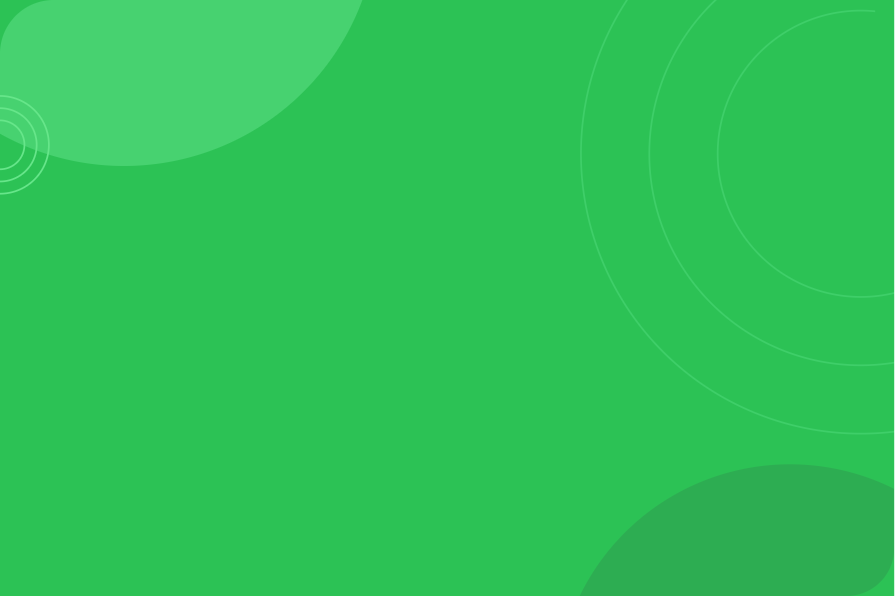
A Shadertoy shader for this background:

```glsl
const vec3 GREEN = vec3(0.173, 0.760, 0.335);
const vec3 LIGHT_GREEN = vec3(0.278, 0.825, 0.438);
const vec3 DARK_GREEN = vec3(0.178, 0.680, 0.320);
const vec3 FAINT_LINE = vec3(0.245, 0.810, 0.410);
const vec3 BRIGHT_LINE = vec3(0.400, 0.900, 0.540);
const vec3 EDGE_WHITE = vec3(1.0);
const float EDGE_WIDTH = 0.003;
const float LINE_WIDTH = 0.0029;

// Antialiased coverage of a signed distance
float coverage(float dist, float pixel) {
    return clamp(0.5 - dist / pixel, 0.0, 1.0);
}

float circleDistance(vec2 p, vec2 center, float radius) {
    return length(p - center) - radius;
}

float roundedBoxDistance(vec2 p, vec2 halfSize, float radius) {
    vec2 q = abs(p - halfSize) - halfSize + radius;
    return length(max(q, 0.0)) + min(max(q.x, q.y), 0.0) - radius;
}

// Circle clipped by a panel with rounded corners
float blob(vec2 p, vec2 center, float radius, vec2 panel, float corner, float pixel) {
    float disc = circleDistance(p, center, radius);
    float frame = roundedBoxDistance(p, panel * 0.5, corner);
    return coverage(disc, pixel) * coverage(frame, pixel);
}

float ring(vec2 p, vec2 center, float radius, float width, float pixel) {
    float dist = abs(circleDistance(p, center, radius)) - width * 0.5;
    return coverage(dist, pixel);
}

void mainImage(out vec4 fragColor, in vec2 fragCoord) {
    float pixel = 1.0 / iResolution.y;
    vec2 p = fragCoord * pixel;
    vec2 canvas = vec2(iResolution.x * pixel, 1.0);
    vec2 panel = canvas - vec2(EDGE_WIDTH, 0.0);
    vec3 color = GREEN;

    // Corner blobs
    float lightBlob = blob(p, vec2(0.208, 1.148), 0.4265, panel, 0.090, pixel);
    float darkBlob = blob(p, vec2(canvas.x - 0.178, -0.171), 0.392, panel, 0.080, pixel);
    color = mix(color, LIGHT_GREEN, lightBlob);
    color = mix(color, DARK_GREEN, darkBlob);

    // Concentric rings at both sides
    vec2 largeCenter = vec2(canvas.x - 0.059, 0.742);
    vec2 smallCenter = vec2(0.0, 0.757);
    for (int i = 0; i < 3; i++) {
        float order = float(i);
        float large = ring(p, largeCenter, 0.2402 + 0.1147 * order, LINE_WIDTH, pixel);
        float small = ring(p, smallCenter, 0.0410 + 0.0205 * order, LINE_WIDTH, pixel);

        // The inner large ring stays open at its upper right
        if (i == 0 && p.y > largeCenter.y) {
            large *= coverage(p.x - largeCenter.x - 0.024, pixel);
        }
        color = mix(color, FAINT_LINE, large);
        color = mix(color, BRIGHT_LINE, small);
    }

    // Pale strip along the right edge
    color = mix(color, EDGE_WHITE, coverage(panel.x - p.x, pixel));

    fragColor = vec4(color, 1.0);
}
```
